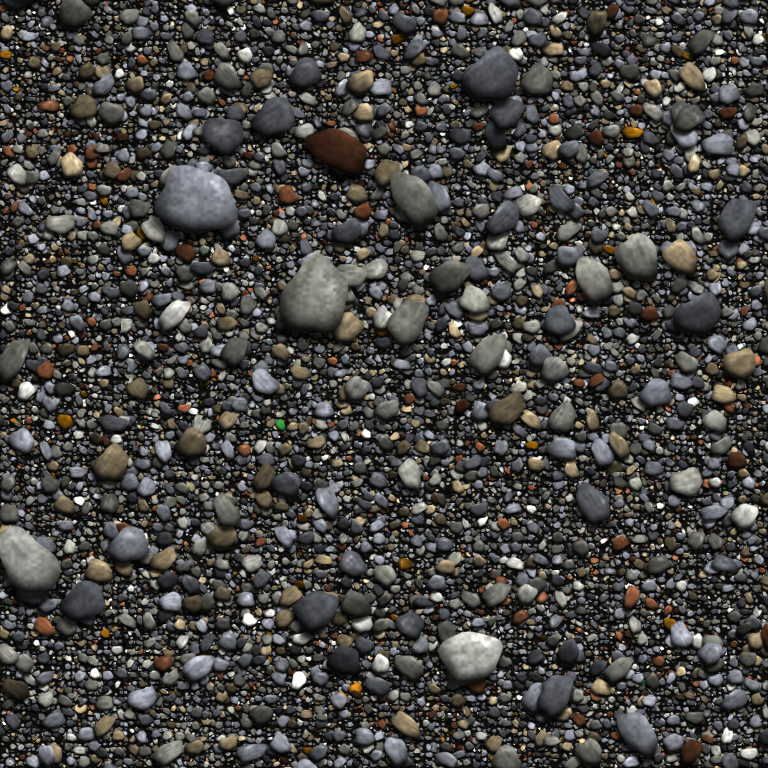
Write a Shadertoy shader that draws this texture.

```glsl
// Sunlit beach shingle: fine grit under progressively larger, sparser pebbles.
// Each layer is a jittered grid of wobbly ellipses, painted with a cast shadow,
// domed shading, mineral streaks and occasional wet glints.

#define LAYERS 7
#define FINEST_CELLS 150.0
#define LAYER_RATIO 0.64
#define SHADOW_STRENGTH 0.78
#define SHADOW_OFFSET vec2(-0.05, -0.17)
#define LIGHT_DIR vec3(0.17, 0.65, 0.74)
#define AMBIENT 0.12
#define SUN 1.20
#define GRAIN_AMOUNT 0.42
#define GLINT 0.55
#define GAP_COLOR vec3(0.055, 0.053, 0.050)

float hash(vec2 p) {
    return fract(sin(dot(p, vec2(127.1, 311.7))) * 43758.5453);
}

float noise(vec2 p) {
    vec2 cell = floor(p), f = fract(p);
    f = f * f * (3.0 - 2.0 * f);
    float low = mix(hash(cell), hash(cell + vec2(1.0, 0.0)), f.x);
    float high = mix(hash(cell + vec2(0.0, 1.0)), hash(cell + 1.0), f.x);
    return mix(low, high, f.y);
}

// Mostly slate and grey, some tan, a little rust, quartz and sea glass
vec3 stoneColor(float kind, float tone) {
    vec3 slate = vec3(0.43, 0.44, 0.47);
    vec3 grey = vec3(0.46, 0.46, 0.43);
    vec3 tan_ = vec3(0.56, 0.50, 0.39);
    vec3 rust = vec3(0.50, 0.31, 0.21);
    vec3 quartz = vec3(0.78, 0.78, 0.75);
    vec3 amber = vec3(0.55, 0.36, 0.06);
    vec3 green = vec3(0.14, 0.38, 0.15);
    vec3 c = slate;
    c = mix(c, grey, step(0.40, kind));
    c = mix(c, tan_, step(0.72, kind));
    c = mix(c, rust, step(0.875, kind));
    c = mix(c, quartz, step(0.915, kind));
    c = mix(c, amber, step(0.984, kind));
    c = mix(c, green, step(0.993, kind));
    return c * mix(0.48, 1.35, tone);
}

// Distance-like field: 1.0 on the rim of a lumpy stone
float stoneField(vec2 q, float phase) {
    float a = atan(q.y, q.x + 1e-5);
    float lumps = 0.08 * sin(3.0 * a + phase) + 0.05 * sin(5.0 * a + phase * 2.3);
    vec2 q4 = q * q * q * q;
    float boxy = pow(q4.x + q4.y + 1e-8, 0.25);
    return mix(length(q), boxy, 0.35) * (1.0 + lumps);
}

void paintLayer(inout vec3 color, vec2 uv, float cells, float density, float seed) {
    vec2 p = uv * cells;
    vec2 home = floor(p);
    float pixel = cells / iResolution.y;
    vec3 light = normalize(LIGHT_DIR);
    vec3 halfway = normalize(light + vec3(0.0, 0.0, 1.0));

    for (int j = -1; j <= 1; j++)
    for (int i = -1; i <= 1; i++) {
        vec2 id = home + vec2(float(i), float(j));
        vec2 key = id + seed * 17.3;
        if (hash(key) > density) continue;

        // Placement, size and outline
        vec2 jitter = vec2(hash(key + 3.1), hash(key + 5.7)) - 0.5;
        vec2 offset = p - id - 0.5 - jitter * 0.55;
        float radius = mix(0.28, 0.54, hash(key + 8.3));
        float angle = (hash(key + 11.9) - 0.5) * 2.6;
        float aspect = mix(0.50, 0.95, hash(key + 14.2));
        float phase = 6.2832 * hash(key + 19.6);
        float ca = cos(angle), sa = sin(angle);
        mat2 turn = mat2(ca, -sa, sa, ca);
        vec2 stretch = vec2(1.0, 1.0 / aspect) / radius;
        vec2 q = turn * offset * stretch;
        float d = stoneField(q, phase);

        // Cast shadow on whatever lies below
        vec2 shadowQ = turn * (offset - SHADOW_OFFSET * radius * 1.5) * stretch;
        float shadow = 1.0 - smoothstep(0.82, 1.20, stoneField(shadowQ, phase));
        color *= 1.0 - SHADOW_STRENGTH * shadow;

        // Domed surface with a random tilt
        float edge = 0.9 * pixel / (radius * aspect);
        float cover = 1.0 - smoothstep(1.0 - edge, 1.0 + edge, d);
        if (cover <= 0.0) continue;
        vec2 tilt = vec2(hash(key + 23.4), hash(key + 27.8)) - 0.5;
        vec2 slope = offset / radius * d * d * 1.1 + tilt * 0.55;
        vec3 normal = normalize(vec3(slope, 0.65));
        float lit = max(dot(normal, light), 0.0);

        // Mineral streaks, speckle and glints
        float streak = noise(q * vec2(1.6, 5.5) + phase * 9.0);
        float speckle = noise(uv * 230.0 + phase) * 0.6 + noise(uv * 97.0 + phase) * 0.4;
        float grain = 1.0 + GRAIN_AMOUNT * (0.5 * streak + speckle - 0.75);
        float wet = step(0.62, hash(key + 31.5));
        float glint = GLINT * wet * pow(max(dot(normal, halfway), 0.0), 48.0) * speckle;
        vec3 stone = stoneColor(hash(key + 36.2), hash(key + 41.7));
        stone = stone * grain * (AMBIENT + SUN * lit) + glint * 0.5;
        color = mix(color, stone, cover);
    }
}

void mainImage(out vec4 fragColor, in vec2 fragCoord) {
    vec2 uv = fragCoord / iResolution.y;
    vec3 color = GAP_COLOR * (0.5 + noise(uv * 240.0));
    float coarse = mix(0.65, 1.35, noise(uv * 3.2 + 4.0));
    float cells = FINEST_CELLS;
    for (int k = 0; k < LAYERS; k++) {
        float level = float(k);
        float density = 0.88 * exp(-0.075 * level * level);
        density *= mix(1.0, coarse, smoothstep(0.0, 3.0, level) * step(level, 3.5));
        paintLayer(color, uv, cells, density, level + 1.0);
        cells *= LAYER_RATIO;
    }
    fragColor = vec4(clamp(color, 0.0, 1.0), 1.0);
}
```
